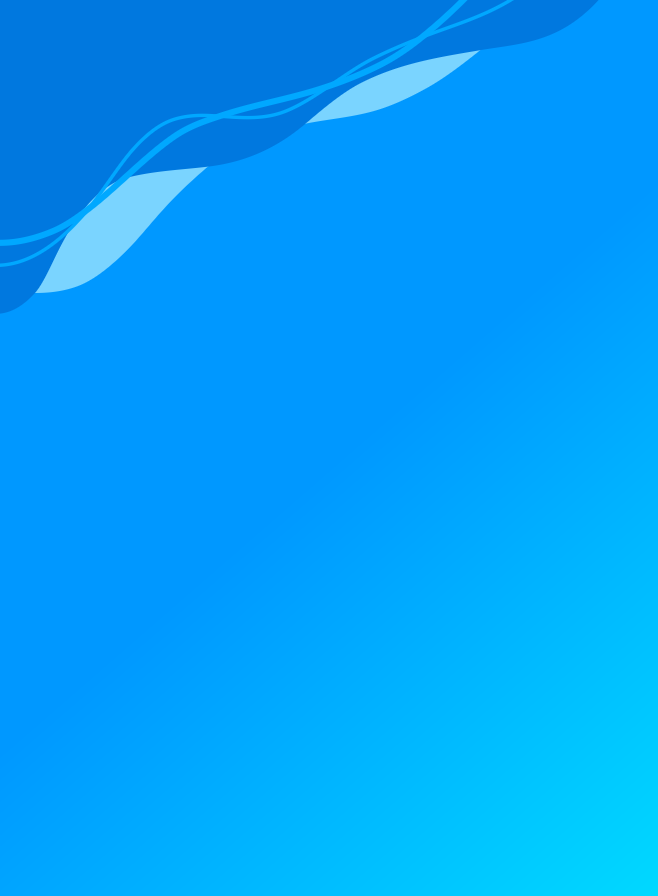
This background is drawn by a WebGL 2 fragment shader. Its source:

```glsl
#version 300 es
precision highp float;
// Blue diagonal gradient with a dark wavy corner, pale crescents under it and
// two crossing ribbons. Each outline is a smooth height curve: cubic Hermite
// spans through knots, turned into a distance by its local slope.

uniform vec2 u_resolution;
out vec4 fragColor;

const vec3 SKY = vec3(0.0, 0.596, 1.0);
const vec3 CYAN = vec3(0.0, 0.85, 1.0);
const vec3 DEEP = vec3(0.0, 0.47, 0.875);
const vec3 PALE = vec3(0.48, 0.83, 1.0);
const vec3 RIBBON = vec3(0.0, 0.66, 1.0);

const vec2 GRADIENT_AXIS = vec2(0.87, 1.0);
const float GRADIENT_START = 0.84;
const float GRADIENT_LENGTH = 0.80;
const float WIDE_RIBBON = 0.0034;   // half widths
const float THIN_RIBBON = 0.0019;

// Knots hold x, depth below the top and slope, in canvas heights.
const int KNOTS = 9;
const vec3 WAVE[KNOTS] = vec3[KNOTS](
  vec3(0.0, 0.350, -0.1), vec3(0.039, 0.327, -1.1), vec3(0.065, 0.280, -2.0),
  vec3(0.143, 0.198, -0.25), vec3(0.232, 0.186, -0.12), vec3(0.341, 0.138, -0.85),
  vec3(0.404, 0.092, -0.5), vec3(0.536, 0.056, -0.17), vec3(0.668, 0.0, -1.1));
const vec3 CRESCENT[KNOTS] = vec3[KNOTS](
  vec3(0.039, 0.327, 0.0), vec3(0.085, 0.320, -0.35), vec3(0.137, 0.284, -0.95),
  vec3(0.182, 0.234, -1.1), vec3(0.232, 0.186, -0.85), vec3(0.341, 0.138, -0.2),
  vec3(0.417, 0.124, -0.28), vec3(0.475, 0.099, -0.55), vec3(0.536, 0.056, -0.8));
const vec3 WIDE[KNOTS] = vec3[KNOTS](
  vec3(0.0, 0.271, 0.0), vec3(0.059, 0.258, -0.42), vec3(0.104, 0.229, -0.8),
  vec3(0.195, 0.152, -0.68), vec3(0.247, 0.129, -0.33), vec3(0.358, 0.099, -0.32),
  vec3(0.423, 0.073, -0.5), vec3(0.469, 0.043, -0.8), vec3(0.517, 0.0, -1.0));
const vec3 THIN[KNOTS] = vec3[KNOTS](
  vec3(0.0, 0.296, -0.05), vec3(0.098, 0.234, -1.2), vec3(0.150, 0.165, -1.1),
  vec3(0.195, 0.133, -0.3), vec3(0.234, 0.129, 0.05), vec3(0.319, 0.124, -0.4),
  vec3(0.417, 0.065, -0.5), vec3(0.475, 0.040, -0.38), vec3(0.570, 0.0, -0.6));

// Signed distance to a curve: negative above it, positive below.
float curveDistance(vec2 p, vec3 knots[KNOTS]) {
  vec3 a = knots[0];
  vec3 b = knots[1];
  for (int i = 1; i < KNOTS - 1; i++) {
    if (p.x > knots[i].x) {
      a = knots[i];
      b = knots[i + 1];
    }
  }
  float span = b.x - a.x;
  float t = clamp((p.x - a.x) / span, 0.0, 1.0);
  float rise = b.y - a.y;
  float c2 = 3.0 * rise - span * (2.0 * a.z + b.z);
  float c3 = span * (a.z + b.z) - 2.0 * rise;
  float depth = a.y + t * (span * a.z + t * (c2 + t * c3));
  float slope = a.z + t * (2.0 * c2 + 3.0 * t * c3) / span;
  depth += slope * (p.x - a.x - t * span);   // straight beyond the end knots
  return (p.y - depth) / sqrt(1.0 + slope * slope);
}

// Antialiased coverage of the inside of a distance field.
float cover(float d) {
  return clamp(0.5 - d * u_resolution.y, 0.0, 1.0);
}

void main() {
  // Height units, measured downward from the top left.
  vec2 p = vec2(gl_FragCoord.x, u_resolution.y - gl_FragCoord.y) / u_resolution.y;

  // Flat sky that brightens toward the lower right.
  float glow = (dot(p, GRADIENT_AXIS) - GRADIENT_START) / GRADIENT_LENGTH;
  vec3 color = mix(SKY, CYAN, clamp(glow, 0.0, 1.0));

  // The wave hides all of the pale layer but its crescents.
  color = mix(color, PALE, cover(curveDistance(p, CRESCENT)));
  color = mix(color, DEEP, cover(curveDistance(p, WAVE)));

  // Ribbons on top.
  color = mix(color, RIBBON, cover(abs(curveDistance(p, THIN)) - THIN_RIBBON));
  color = mix(color, RIBBON, cover(abs(curveDistance(p, WIDE)) - WIDE_RIBBON));

  fragColor = vec4(color, 1.0);
}
```
